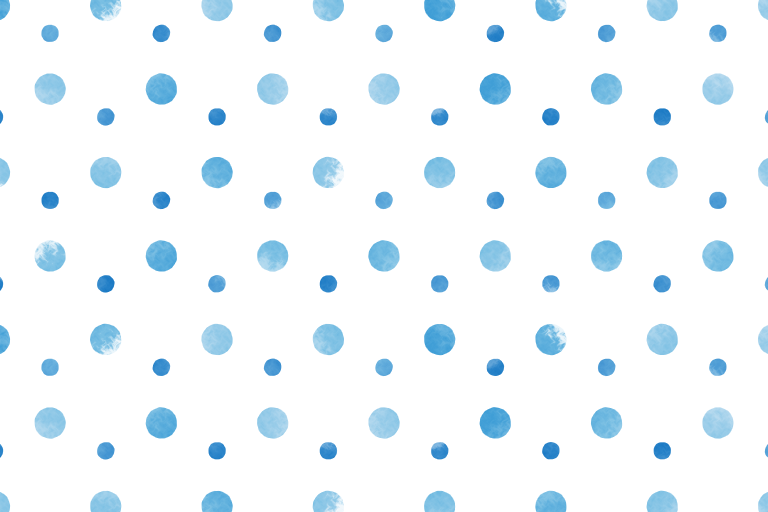
This pattern is drawn by a Shadertoy shader. Its source:

```glsl
// Staggered rows of large and small watercolour dots in blues on white paper.

const float COLUMNS = 6.9;       // column pitches across the canvas width
const float ROW_PITCH = 0.75;    // row spacing, in column pitches
const float ROW_CYCLE = 4.0;     // rows before the paint variation repeats
const vec3 PAPER = vec3(1.0);

float hash(vec2 p, float seed) {
    return fract(sin(dot(p, vec2(127.1, 311.7)) + seed * 74.7) * 43758.5);
}

// Distance to the nearest jittered feature point
float cellular(vec2 p) {
    vec2 cell = floor(p);
    float nearest = 2.0;
    for (int y = -1; y <= 1; y++) {
        for (int x = -1; x <= 1; x++) {
            vec2 c = cell + vec2(x, y);
            vec2 feature = c + vec2(hash(c, 1.0), hash(c, 2.0));
            nearest = min(nearest, length(p - feature));
        }
    }
    return nearest;
}

// Two scales of cells, bent by sines into soft pigment blooms, centred on zero
float blooms(vec2 p) {
    p += 0.012 * sin(p.yx * 57.0) + 0.006 * sin(p.yx * 131.0 + 1.7);
    return 0.65 * cellular(p * 14.0) + 0.35 * cellular(p * 33.0) - 0.45;
}

// Local position in the nearest cell of a half-drop lattice; id names the cell
vec2 staggeredCell(vec2 p, out vec2 id) {
    float row = round(p.y / ROW_PITCH);
    float shift = 0.5 * mod(row, 2.0);
    float column = round(p.x - shift);
    id = vec2(column + 16.0, mod(row, ROW_CYCLE));
    return p - vec2(column + shift, row * ROW_PITCH);
}

// Blend from pale through middle to deep paint
vec3 paintTone(float t, vec3 pale, vec3 middle, vec3 deep) {
    vec3 lower = mix(pale, middle, clamp(t * 2.0, 0.0, 1.0));
    return mix(lower, deep, clamp(t * 2.0 - 1.0, 0.0, 1.0));
}

// Signed distance to a disc with a slightly uneven hand-painted rim
float paintedDisc(vec2 p, float radius, float phase) {
    float wobble = sin(p.x * 61.0 + phase) * sin(p.y * 53.0 - phase)
                 + 0.5 * sin(p.x * 127.0 - phase) * sin(p.y * 113.0 + phase);
    return length(p) - radius + 0.0018 * wobble;
}

// One lattice of dots laid over the base colour
vec3 paintDots(vec3 base, vec2 p, float radius, float seed, float toneCurve,
               float maxBleach, float pixel, vec3 pale, vec3 middle, vec3 deep) {
    vec2 id;
    vec2 local = staggeredCell(p, id);
    float angle = 6.2832 * hash(id, seed);
    float d = paintedDisc(local, radius, angle);

    // Tone varies per dot, drifts across it and mottles within it
    float mottle = blooms(local + id * 3.7 + seed);
    float side = dot(local, vec2(cos(angle), sin(angle))) / radius;
    float tone = mix(0.15, 0.93, pow(hash(id, seed + 1.0), toneCurve));
    tone -= 0.10 * side + 0.30 * mottle;
    vec3 paint = paintTone(tone, pale, middle, deep);

    // A few dots are rinsed nearly white on one side
    float rinse = smoothstep(0.68, 0.92, hash(id, seed + 2.0));
    float bleach = maxBleach * mix(0.12, 1.0, rinse);
    paint = mix(paint, PAPER, bleach * smoothstep(-0.1, 0.95, side + 1.5 * mottle));

    float coverage = clamp(0.5 - d / pixel, 0.0, 1.0);
    return mix(base, paint, coverage);
}

void mainImage(out vec4 fragColor, in vec2 fragCoord) {
    float pixel = COLUMNS / iResolution.x;
    vec2 p = (fragCoord - 0.5 * iResolution.xy) * pixel;

    // Large pale dots
    vec3 color = paintDots(PAPER, p, 0.140, 3.0, 1.4, 0.85, pixel,
                           vec3(0.69, 0.84, 0.93),
                           vec3(0.48, 0.75, 0.89),
                           vec3(0.25, 0.62, 0.84));

    // Small deeper dots, half a column across and a third of a row below
    color = paintDots(color, p - vec2(0.5, -0.25), 0.078, 9.0, 1.0, 0.35, pixel,
                      vec3(0.44, 0.72, 0.88),
                      vec3(0.29, 0.60, 0.83),
                      vec3(0.11, 0.48, 0.77));

    fragColor = vec4(color, 1.0);
}
```
